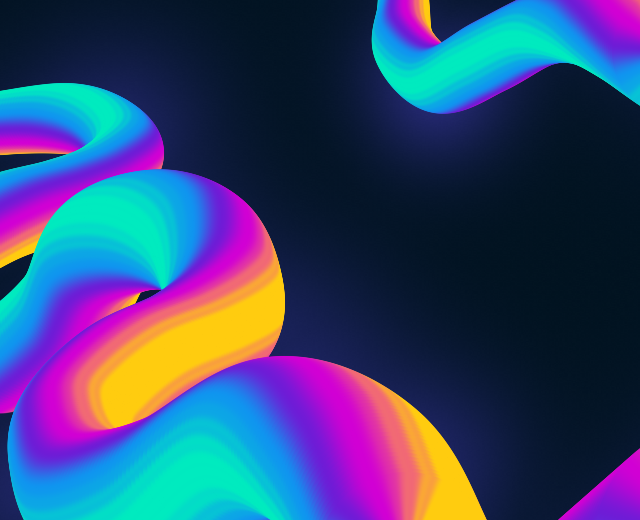
A WebGL 1 fragment shader for this background:

```glsl
precision highp float;
uniform vec2 u_resolution;

const int MAX_KNOTS = 18;
const int STAMPS = 24;
const float SPAN_MARGIN = 0.03;
const float RIPPLE_FREQ = 27.0;
const float RIPPLE_SIZE = 0.06;
const float GLOW_REACH = 0.085;
const float GRAIN = 0.006;

const vec3 NIGHT = vec3(0.004, 0.074, 0.125);
const vec3 INDIGO = vec3(0.15, 0.09, 0.35);
const vec3 TEAL = vec3(0.00, 0.92, 0.75);
const vec3 SKY = vec3(0.06, 0.58, 0.94);
const vec3 VIOLET = vec3(0.43, 0.11, 0.84);
const vec3 MAGENTA = vec3(0.82, 0.00, 0.83);
const vec3 CORAL = vec3(0.95, 0.42, 0.45);
const vec3 GOLD = vec3(1.00, 0.80, 0.06);

// Each knot holds centre x, centre y, radius and gradient angle in degrees
vec4 knots[MAX_KNOTS];

float hash(vec2 p) {
  return fract(sin(dot(p, vec2(127.1, 311.7))) * 43758.5453);
}

// Teal at angle 0, gold at pi, with fine streaks near both ends
vec3 spectrum(float angle) {
  float ends = smoothstep(0.5, 0.9, abs(cos(angle)));
  float a = angle + RIPPLE_SIZE * ends * sin(angle * RIPPLE_FREQ);
  vec3 c = mix(TEAL, SKY, smoothstep(0.1, 1.1, a));
  c = mix(c, VIOLET, smoothstep(1.0, 1.55, a));
  c = mix(c, MAGENTA, smoothstep(1.5, 2.0, a));
  c = mix(c, CORAL, smoothstep(2.0, 2.5, a));
  return mix(c, GOLD, smoothstep(2.4, 2.9, a));
}

// Sweeps a disc along a smooth curve, front to back, coloured by rim direction
void paintRibbon(vec2 p, int count, inout vec4 paint, inout float nearest) {
  float soft = 0.8 / u_resolution.y;
  for (int i = MAX_KNOTS - 4; i >= 0; i--) {
    if (paint.a > 0.99) break;
    if (i + 3 >= count) continue;
    vec4 b = knots[i + 1], c = knots[i + 2];
    // Distance to the straight span, used for glow and to skip far spans
    vec2 chord = c.xy - b.xy;
    float h = clamp(dot(p - b.xy, chord) / dot(chord, chord), 0.0, 1.0);
    float spanDist = length(p - b.xy - h * chord) - mix(b.z, c.z, h);
    nearest = min(nearest, spanDist);
    if (spanDist > SPAN_MARGIN) continue;
    vec4 a = knots[i], d = knots[i + 3];
    vec4 k1 = 0.5 * (c - a);
    vec4 k2 = a - 2.5 * b + 2.0 * c - 0.5 * d;
    vec4 k3 = 0.5 * (d - a) + 1.5 * (b - c);
    for (int j = 1; j <= STAMPS; j++) {
      float t = 1.0 - float(j) / float(STAMPS);
      vec4 disc = b + t * (k1 + t * (k2 + t * k3));
      vec2 q = p - disc.xy;
      float edge = disc.z + soft;
      if (dot(q, q) < edge * edge) {
        float reach = length(q);
        float turn = radians(disc.w);
        float u = dot(q, vec2(cos(turn), sin(turn))) / max(reach, 0.001);
        float cover = 1.0 - smoothstep(-soft, soft, reach - disc.z);
        vec3 tint = spectrum(acos(clamp(u, -1.0, 1.0)));
        paint += (1.0 - paint.a) * cover * vec4(tint, 1.0);
        if (paint.a > 0.99) break;
      }
    }
  }
}

float halo(vec2 p, vec2 centre, float size) {
  vec2 q = (p - centre) / size;
  return exp(-dot(q, q));
}

void main() {
  vec2 p = gl_FragCoord.xy / u_resolution.y;
  vec4 paint = vec4(0.0);
  float nearest = 10.0;

  // Straight ribbon in the lower right corner
  for (int i = 0; i < 4; i++)
    knots[i] = vec4(vec2(1.074, -0.319) + float(i) * vec2(0.157, 0.138), 0.24, 252.0);
  paintRibbon(p, 4, paint, nearest);

  // Hanging ribbon at the upper right
  knots[0] = vec4(0.777, 1.190, 0.048, 200.0);
  knots[1] = vec4(0.777, 1.064, 0.048, 200.0);
  knots[2] = vec4(0.776, 0.984, 0.050, 200.0);
  knots[3] = vec4(0.779, 0.907, 0.061, 197.0);
  knots[4] = vec4(0.846, 0.848, 0.066, 192.0);
  knots[5] = vec4(0.942, 0.892, 0.072, 192.0);
  knots[6] = vec4(1.042, 0.944, 0.071, 197.0);
  knots[7] = vec4(1.122, 0.958, 0.083, 220.0);
  knots[8] = vec4(1.210, 0.944, 0.109, 245.0);
  knots[9] = vec4(1.306, 0.897, 0.125, 262.0);
  knots[10] = vec4(1.442, 0.824, 0.136, 268.0);
  paintRibbon(p, 11, paint, nearest);

  // Large winding ribbon
  knots[0] = vec4(-0.128, 0.302, 0.099, 150.0);
  knots[1] = vec4(0.000, 0.304, 0.099, 150.0);
  knots[2] = vec4(0.130, 0.404, 0.104, 150.0);
  knots[3] = vec4(0.196, 0.523, 0.112, 152.0);
  knots[4] = vec4(0.304, 0.559, 0.115, 160.0);
  knots[5] = vec4(0.393, 0.527, 0.115, 168.0);
  knots[6] = vec4(0.429, 0.447, 0.115, 180.0);
  knots[7] = vec4(0.420, 0.383, 0.118, 195.0);
  knots[8] = vec4(0.353, 0.330, 0.117, 202.0);
  knots[9] = vec4(0.240, 0.271, 0.122, 208.0);
  knots[10] = vec4(0.160, 0.191, 0.126, 216.0);
  knots[11] = vec4(0.141, 0.127, 0.125, 224.0);
  knots[12] = vec4(0.192, 0.038, 0.138, 227.0);
  knots[13] = vec4(0.337, 0.062, 0.146, 222.0);
  knots[14] = vec4(0.529, 0.159, 0.155, 205.0);
  knots[15] = vec4(0.689, 0.079, 0.174, 220.0);
  knots[16] = vec4(0.785, -0.090, 0.175, 228.0);
  knots[17] = vec4(0.865, -0.282, 0.180, 230.0);
  paintRibbon(p, 18, paint, nearest);

  // Small loop at the left
  knots[0] = vec4(-0.096, 0.744, 0.061, 110.0);
  knots[1] = vec4(0.000, 0.763, 0.061, 110.0);
  knots[2] = vec4(0.128, 0.772, 0.068, 112.0);
  knots[3] = vec4(0.208, 0.752, 0.066, 118.0);
  knots[4] = vec4(0.245, 0.704, 0.070, 124.0);
  knots[5] = vec4(0.192, 0.651, 0.073, 130.0);
  knots[6] = vec4(0.112, 0.615, 0.079, 130.0);
  knots[7] = vec4(0.000, 0.580, 0.085, 128.0);
  knots[8] = vec4(-0.112, 0.524, 0.090, 128.0);
  knots[9] = vec4(-0.224, 0.460, 0.090, 128.0);
  paintRibbon(p, 10, paint, nearest);

  // Night backdrop with soft light around the bends
  float light = 0.18 * exp(-max(nearest, 0.0) / GLOW_REACH);
  light += 0.75 * halo(p, vec2(0.84, 0.82), 0.14);
  light += 0.50 * halo(p, vec2(0.24, 0.76), 0.19);
  light += 0.50 * halo(p, vec2(0.58, 0.32), 0.20);
  light += 0.50 * halo(p, vec2(0.85, 0.12), 0.17);
  light += 0.55 * halo(p, vec2(0.02, 0.05), 0.16);
  vec3 color = NIGHT + INDIGO * light;
  color += GRAIN * (hash(floor(p * 400.0)) - 0.5);
  gl_FragColor = vec4(color * (1.0 - paint.a) + paint.rgb, 1.0);
}
```
